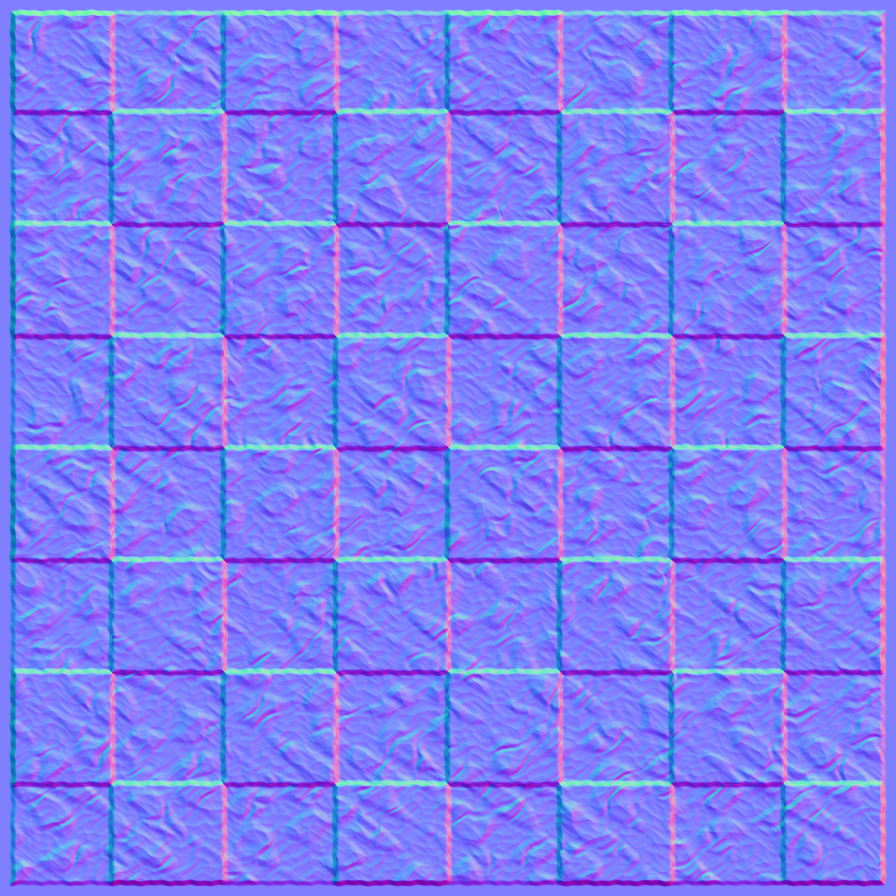
This texture map is drawn by a WebGL 2 fragment shader. Its source:

```glsl
#version 300 es
precision highp float;
uniform vec2 u_resolution;
out vec4 fragColor;

vec2 hash2(vec2 p) {
  return fract(sin(vec2(dot(p, vec2(127.1, 311.7)), dot(p, vec2(269.5, 183.3)))) * 43758.5);
}

// Cellular noise: distances to the nearest and second nearest points
vec2 cellular(vec2 p) {
  vec2 cell = floor(p), f = p - cell;
  vec2 nearest = vec2(9.0);
  for (int y = -1; y <= 1; y++) {
    for (int x = -1; x <= 1; x++) {
      vec2 offset = vec2(x, y);
      float d = length(offset + hash2(cell + offset) - f);
      nearest = d < nearest.x ? vec2(d, nearest.x) : vec2(nearest.x, min(nearest.y, d));
    }
  }
  return nearest;
}

// Chipped stone relief: broken diagonal veins over fine bumps
float stone(vec2 p) {
  vec2 warped = p + 0.007 * sin(p.yx * vec2(61.0, 53.0))
                  + 0.0022 * sin(p.yx * vec2(217.0, 189.0) + 1.7);
  vec2 diagonal = vec2(warped.x + warped.y, warped.y - warped.x) * 0.707;
  vec2 vein = cellular(diagonal * vec2(12.0, 25.0));
  float patches = sin(p.x * 67.0 + 2.0 * sin(p.y * 41.0)) * sin(p.y * 73.0 + p.x * 29.0);
  float broken = smoothstep(-0.25, 0.5, patches);
  float groove = smoothstep(0.0, 0.22, vein.y - vein.x) * broken;
  float chips = cellular(diagonal * vec2(38.0, 66.0) + 7.0).x;
  float grain = cellular(warped * vec2(85.0, 125.0)).x;
  float ripple = sin(diagonal.y * 390.0 + 3.0 * sin(diagonal.x * 95.0)) * (1.0 - broken);
  return 0.0022 * groove + 0.0022 * chips * chips * (0.4 + broken)
       + 0.0011 * grain * grain + 0.00018 * ripple;
}

float relief(vec2 p, vec2 variant) {
  // Slightly worn edges
  vec2 worn = p + 0.0005 * sin(p.yx * 171.0) + 0.0004 * sin(p.yx * 397.0 + 2.0);

  // Alternating high and low tiles
  vec2 tile = floor(worn * 8.0);
  vec2 q = abs(fract(worn * 8.0) - 0.5);
  float inset = (0.5 - max(q.x, q.y)) / 8.0;
  float side = mod(tile.x + tile.y, 2.0) * 2.0 - 1.0;
  float raised = smoothstep(-0.0035, 0.0035, side * inset + 0.0007);

  // Flat frame around the board
  vec2 c = abs(worn - 0.5);
  float board = smoothstep(-0.003, 0.003, 0.4855 - max(c.x, c.y));
  return board * (0.0035 + 0.0075 * raised + stone(p + variant));
}

void main() {
  vec2 p = gl_FragCoord.xy / u_resolution;
  vec2 variant = hash2(mod(floor(p * 8.0), 4.0) + 3.0) * 4.0;

  // Surface normal from central differences
  vec2 e = vec2(0.001, 0.0);
  vec2 slope = vec2(relief(p + e.xy, variant) - relief(p - e.xy, variant),
                    relief(p + e.yx, variant) - relief(p - e.yx, variant)) / (2.0 * e.x);
  vec3 normal = normalize(vec3(-slope, 1.0));
  fragColor = vec4(normal * 0.5 + 0.5, 1.0);
}
```
